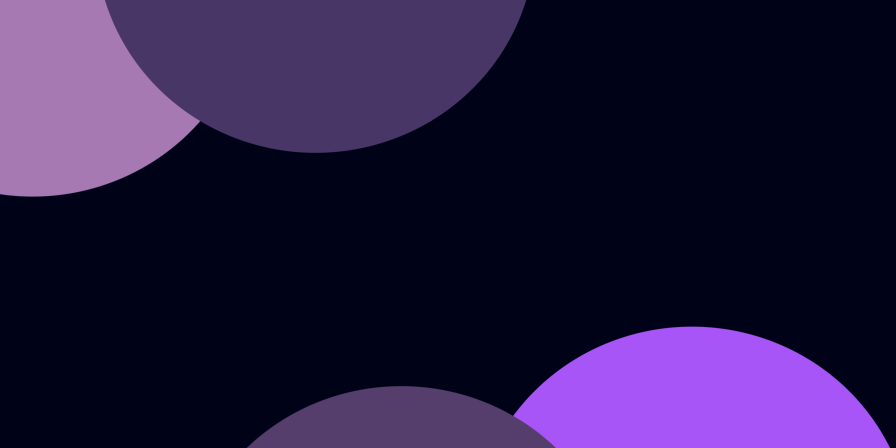
A WebGL 2 fragment shader for this background:

```glsl
#version 300 es
precision highp float;
// Four flat, overlapping ellipses rising from the edges of a midnight-blue field.

uniform vec2 u_resolution;
out vec4 fragColor;

const vec3 MIDNIGHT = vec3(0.0, 0.008, 0.092);
const vec3 MAUVE    = vec3(0.655, 0.475, 0.700);
const vec3 INDIGO   = vec3(0.282, 0.212, 0.400);
const vec3 VIOLET   = vec3(0.659, 0.333, 0.969);
const vec3 PLUM     = vec3(0.333, 0.243, 0.420);

// Shared half-axes of every ellipse, in canvas heights
const vec2 RADII = vec2(0.4904, 0.4766);

// Approximate signed distance to an ellipse centred on the origin
float ellipseDistance(vec2 p, vec2 radii) {
    float scaled = length(p / radii);
    float slope = length(p / (radii * radii));
    return scaled * (scaled - 1.0) / max(slope, 1e-4);
}

// Lays a smooth-edged ellipse over the colour beneath it
vec3 paintEllipse(vec3 base, vec3 tint, vec2 p, vec2 center, vec2 radii, float pixel) {
    float edge = ellipseDistance(p - center, radii);
    float coverage = 1.0 - smoothstep(-0.75 * pixel, 0.75 * pixel, edge);
    return mix(base, tint, coverage);
}

void main() {
    // One unit is the canvas height
    float pixel = 1.0 / u_resolution.y;
    vec2 p = gl_FragCoord.xy * pixel;
    vec3 color = MIDNIGHT;

    // Upper pair, back to front
    color = paintEllipse(color, MAUVE, p, vec2(0.0729, 1.0378), RADII, pixel);
    color = paintEllipse(color, INDIGO, p, vec2(0.7044, 1.1354), RADII, pixel);

    // Lower pair, back to front
    color = paintEllipse(color, VIOLET, p, vec2(1.5443, -0.2057), RADII, pixel);
    color = paintEllipse(color, PLUM, p, vec2(0.8958, -0.3385), RADII, pixel);

    fragColor = vec4(color, 1.0);
}
```
